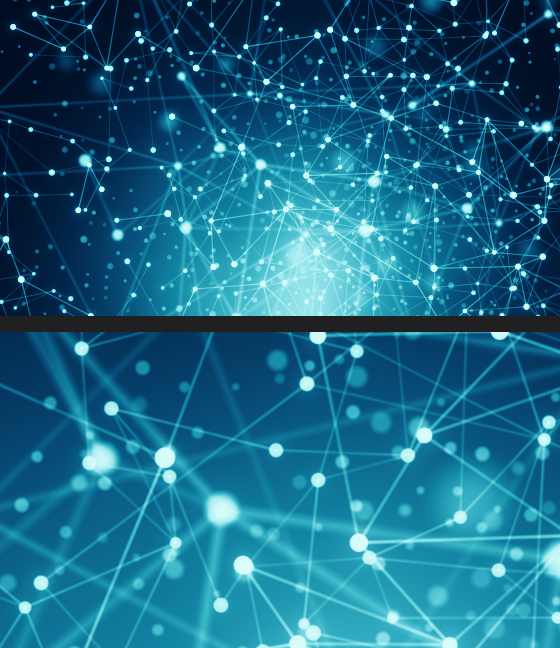
Top: the whole. Bottom: its middle third, enlarged.
Reproduce this background procedurally as a WebGL 2 fragment shader.

```glsl
#version 300 es
precision highp float;
// Glowing teal network: linked nodes at several depths over a dark blue haze.

uniform vec2 u_resolution;
out vec4 fragColor;

const float MAX_TONE = 6.0;

float hash(vec2 p) {
    return fract(sin(dot(p, vec2(127.1, 311.7))) * 43758.5);
}

float valueNoise(vec2 p) {
    vec2 cell = floor(p);
    vec2 f = fract(p);
    f = f * f * (3.0 - 2.0 * f);
    float low = mix(hash(cell), hash(cell + vec2(1, 0)), f.x);
    float high = mix(hash(cell + vec2(0, 1)), hash(cell + vec2(1, 1)), f.x);
    return mix(low, high, f.y);
}

mat2 rotation(float angle) {
    float c = cos(angle), s = sin(angle);
    return mat2(c, s, -s, c);
}

// Coverage of a shape of the given radius with a soft edge.
float softDisc(float dist, float radius, float blur) {
    float edge = max(blur, 0.75 / u_resolution.y);
    return 1.0 - smoothstep(radius - edge, radius + edge, dist);
}

// Share of nodes present: thin on the left, crowded right of the centre.
float crowding(vec2 p) {
    vec2 d = p - vec2(1.25, 0.4);
    return 0.52 + 0.46 * exp(-1.9 * dot(d, d));
}

vec2 nodeAt(vec2 cell, float size, mat2 turn, float seed) {
    vec2 jitter = vec2(hash(cell + seed), hash(cell + seed + 17.3));
    return turn * ((cell + 0.04 + 0.92 * jitter) * size);
}

bool isPresent(vec2 cell, vec2 node, float seed) {
    return hash(cell + seed + 41.7) < crowding(node);
}

// Jittered grid of nodes; returns x = link light, y = node light.
vec2 network(vec2 p, float size, float seed, float radius, float width, float blur, float linkShare) {
    mat2 turn = rotation(seed);
    vec2 home = floor(p * turn / size);
    vec2 light = vec2(0.0);
    for (int i = 0; i < 9; i++) {
        vec2 cell = home + vec2(i % 3 - 1, i / 3 - 1);
        vec2 a = nodeAt(cell, size, turn, seed);
        if (!isPresent(cell, a, seed)) continue;
        float scale = 0.7 + 0.45 * hash(cell + seed + 5.1);
        float dist = length(p - a);
        light.y += softDisc(dist, radius * scale, blur) + 0.15 * exp(-dist / radius);
        for (int k = 0; k < 4; k++) {
            vec2 dir = k < 3 ? vec2(k - 1, 1) : vec2(1, 0);
            float chance = hash(cell + 0.37 * dir + seed + 9.4);
            if (chance > linkShare) continue;
            vec2 b = nodeAt(cell + dir, size, turn, seed);
            if (!isPresent(cell + dir, b, seed)) continue;
            vec2 span = b - a;
            float along = clamp(dot(p - a, span) / dot(span, span), 0.0, 1.0);
            float strength = 1.0 - 0.6 * chance / linkShare;
            float taper = 0.65 + 0.35 * abs(2.0 * along - 1.0);
            light.x += strength * taper * softDisc(length(p - a - span * along), width, blur);
        }
    }
    return light;
}

// Loose dots without links, gathered by the amount given.
float dots(vec2 p, float size, float seed, float radius, float blur, float amount) {
    mat2 turn = rotation(seed);
    vec2 home = floor(p * turn / size);
    float light = 0.0;
    for (int i = 0; i < 9; i++) {
        vec2 cell = home + vec2(i % 3 - 1, i / 3 - 1);
        vec2 node = nodeAt(cell, size, turn, seed);
        vec2 d = (node - vec2(1.08, 0.15)) * vec2(1.0, 0.85);
        float share = amount * (0.2 + 0.8 * exp(-3.6 * dot(d, d)));
        float pick = hash(cell + seed + 23.9);
        float scale = 0.55 + 0.6 * hash(cell + seed + 3.3);
        if (pick < share) light += (0.3 + 0.7 * pick / share) * softDisc(length(p - node), radius * scale, blur);
    }
    return light;
}

// Tone 0..6 to colour, from navy to pale cyan.
vec3 toneColor(float tone) {
    vec3 ramp[7] = vec3[7](vec3(0.0, 0.025, 0.09), vec3(0.01, 0.16, 0.31),
        vec3(0.03, 0.32, 0.49), vec3(0.07, 0.52, 0.64), vec3(0.22, 0.71, 0.78),
        vec3(0.61, 0.91, 0.93), vec3(0.86, 0.99, 0.98));
    vec3 color = ramp[0];
    for (int i = 1; i < 7; i++) color = mix(color, ramp[i], clamp(tone - float(i - 1), 0.0, 1.0));
    return color;
}

void main() {
    vec2 p = gl_FragCoord.xy / u_resolution.y;

    // Haze rising from the lower centre
    vec2 fromGlow = (p - vec2(0.93, -0.02)) * vec2(1.08, 1.0);
    float haze = 4.8 * exp(-2.8 * dot(fromGlow, fromGlow));
    haze = haze * (0.82 + 0.36 * valueNoise(p * 4.0)) + 0.15;

    // Depth layers: sharp, fine, tangled, out of focus, long beams
    vec2 sharp = network(p, 0.145, 0.4, 0.0092, 0.0016, 0.0016, 0.55);
    vec2 fine = network(p, 0.098, 2.3, 0.0072, 0.0012, 0.0016, 0.55);
    vec2 tangle = network(p, 0.2, 7.9, 0.0085, 0.0012, 0.0018, 0.75);
    vec2 soft = network(p, 0.3, 4.1, 0.016, 0.0035, 0.008, 0.65);
    vec2 beams = network(p, 0.46, 5.7, 0.012, 0.003, 0.006, 0.85);
    float light = dot(sharp, vec2(1.0, 3.0)) + dot(fine, vec2(0.6, 1.6));
    light += dot(tangle, vec2(0.55, 2.0)) + dot(soft, vec2(0.6, 1.5)) + dot(beams, vec2(0.4, 1.0));

    // Loose particles and large blurred spots
    light += 0.75 * dots(p, 0.038, 1.2, 0.0065, 0.0025, 0.7);
    light += 0.7 * dots(p, 0.07, 3.1, 0.0095, 0.004, 0.75);
    light += 0.7 * dots(p, 0.25, 6.6, 0.028, 0.028, 0.9);

    float tone = MAX_TONE - (MAX_TONE - haze) * exp(-light);
    fragColor = vec4(toneColor(tone), 1.0);
}
```
